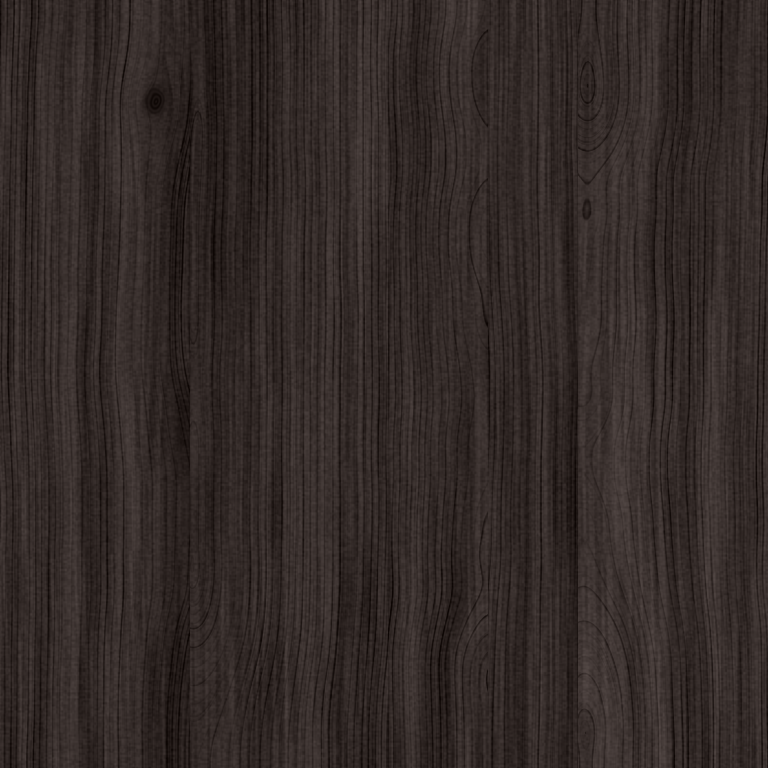
A WebGL 2 fragment shader for this texture:

```glsl
#version 300 es
precision highp float;
// Dark stained wood: upright boards with long growth rings, fine fibres and one knot.

uniform vec2 u_resolution;
out vec4 fragColor;

const int BOARDS = 5;
const float EDGES[6] = float[6](0.0, 0.247, 0.505, 0.635, 0.753, 1.0);
const float HEARTS[5] = float[5](0.290, 0.252, 0.638, 0.400, 0.762);  // x of each ring centre
const float TONES[5] = float[5](0.43, 0.54, 0.42, 0.43, 0.60);
const float TILTS[5] = float[5](-0.8, 1.2, 0.3, -0.4, -0.8);          // tone change across a board
const vec3 DARK = vec3(0.130, 0.099, 0.090);
const vec3 LIGHT = vec3(0.290, 0.250, 0.240);
const float RING_COUNT = 112.0;
const float RING_DEPTH = 0.78;
const float LINE_WIDTH = 0.0015;
const float HEART_SPREAD = 0.070;
const float WAVE = 0.015;
const float STREAK_DEPTH = 0.52;
const float PATCH_DEPTH = 0.24;
const float FIBRE_DEPTH = 0.46;
const float WEAVE_DEPTH = 0.26;
const vec2 KNOT = vec2(0.202, 0.868);
const float KNOT_SIZE = 0.012;
const float KNOT_BEND = 0.0006;

float hash(vec2 cell) {
    uvec2 v = uvec2(ivec2(cell)) * uvec2(1597334673u, 3812015801u);
    uint n = (v.x ^ v.y) * 1664525u;
    n = (n ^ (n >> 15)) * 2246822519u;
    n ^= n >> 13;
    return float(n >> 8) / 16777216.0;
}

float noise(vec2 p) {
    vec2 i = floor(p), f = fract(p);
    f = f * f * f * (f * (f * 6.0 - 15.0) + 10.0);
    return mix(mix(hash(i), hash(i + vec2(1, 0)), f.x),
               mix(hash(i + vec2(0, 1)), hash(i + vec2(1, 1)), f.x), f.y);
}

// Noise centred on zero.
float wobble(vec2 p) { return noise(p) - 0.5; }

// Dark late-wood line of each ring: a soft rise, then a crisp edge.
float ringLines(float rings, float seed) {
    float slope = length(vec2(dFdx(rings), dFdy(rings)));
    float id = floor(rings);
    float centre = mix(0.38, 0.68, hash(vec2(id, seed)));
    float strength = mix(0.15, 1.0, hash(vec2(id, seed + 31.0)));
    float width = clamp(slope * u_resolution.y * LINE_WIDTH, 0.04, 0.23);
    float d = fract(rings) - centre;
    float rise = smoothstep(-width * 1.6, 0.0, d);
    float fall = 1.0 - smoothstep(0.0, width * 0.8 + min(slope * 0.3, 0.08), d);
    return rise * fall * strength;
}

void main() {
    vec2 p = gl_FragCoord.xy / u_resolution;

    // Board lookup
    int board = 0;
    float seamGap = 1.0;
    for (int i = 1; i < BOARDS; i++) {
        if (p.x > EDGES[i]) board = i;
        seamGap = min(seamGap, abs(p.x - EDGES[i]));
    }
    float seed = float(board) * 17.0 + 5.0;
    float middle = 0.5 * (EDGES[board] + EDGES[board + 1]);

    // Grain bends around the knot and wavers along its length
    vec2 q = (p - KNOT) * vec2(1.0, 0.65);
    float x = p.x - q.x * KNOT_BEND / (dot(q, q) + KNOT_BEND);
    x += WAVE * wobble(vec2(p.x * 7.0 + seed, p.y * 2.4));
    x += WAVE * 0.18 * wobble(vec2(p.x * 24.0, p.y * 12.0 + seed));

    // Cut through a tapering trunk: arches and eyes near the heart, straight lines away from it
    float depth = HEART_SPREAD * (wobble(vec2(p.y * 3.0 + seed, seed)) * 2.0
                + 0.25 * wobble(vec2(p.y * 10.0, seed)));
    float radius = length(vec2(x - HEARTS[board], depth));
    float spacing = radius + 0.035 * noise(vec2(radius * 13.0, seed));
    float coarse = ringLines(spacing * RING_COUNT, seed);
    float fine = ringLines(spacing * RING_COUNT * 2.1 + 0.4, seed + 7.0);

    // Tone of board, streaks and patches
    float tone = TONES[board] + TILTS[board] * (p.x - middle);
    tone += STREAK_DEPTH * wobble(vec2(radius * 46.0, seed + p.y * 0.8));
    tone += STREAK_DEPTH * 0.5 * wobble(vec2(x * 100.0, p.y * 1.8 + seed));
    tone += PATCH_DEPTH * wobble(p * vec2(8.0, 2.5) + seed);

    // Rings fade in and out along the grain
    float fade = mix(0.45, 1.2, noise(vec2(x * 30.0, p.y * 5.0 + seed)));
    tone -= RING_DEPTH * fade * (coarse + 0.28 * fine);

    // Long fibres and a faint crosswise weave
    tone += FIBRE_DEPTH * wobble(vec2(x * 290.0, p.y * 9.0));
    tone += WEAVE_DEPTH * wobble(p * vec2(200.0, 380.0));
    tone += WEAVE_DEPTH * 0.8 * wobble(p * vec2(420.0, 260.0) + 60.0);

    // Seams
    tone -= 0.14 * exp(-seamGap * seamGap / 0.000005);

    // Knot
    float k = length(q + 0.004 * vec2(wobble(p * 70.0), wobble(p * 70.0 + 9.0)));
    float core = 1.0 - smoothstep(KNOT_SIZE * 0.4, KNOT_SIZE * 1.4, k);
    tone -= 0.25 * exp(-k * k / 0.0007);
    tone = mix(tone, -0.3 + 0.16 * cos(k * 1500.0), core);

    fragColor = vec4(mix(DARK, LIGHT, clamp(tone, -0.5, 1.3)), 1.0);
}
```
